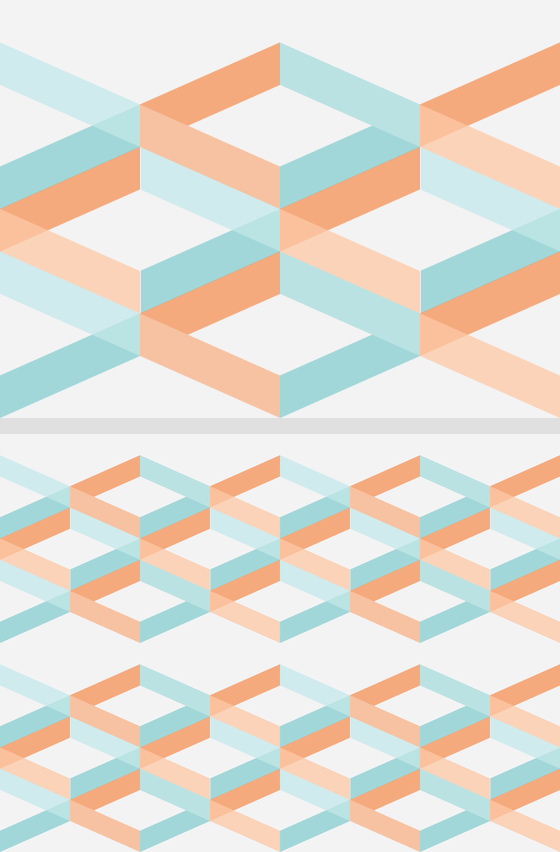
Top: one tile. Bottom: repeated 2 by 2.
Give the GLSL for this pattern, as a Shadertoy shader.

```glsl
// Folded ribbon lattice: crossed ribbons, teal on the left arm and orange on the right.
// Each cross is two sheared strips; crosses sit on a staggered 4 x 4 grid that wraps
// across, with the top row left open. The falling strip is a translucent overlay.

const float COLUMNS = 4.0;
const float ROWS = 4.0;
const float THICKNESS = 0.406;         // strip height in grid rows
const float SLOPE = 1.0 - THICKNESS;   // rows climbed per column
const float OVERLAP = 0.0008;          // rising strips overlap in a dark hairline
const float GAP = 0.006;               // pale slit at the left tip of even rows

const vec3 PAPER = vec3(0.952, 0.952, 0.955);

struct Ribbon { vec3 strong; vec3 pale; vec3 blend; vec3 deep; };

const Ribbon COOL = Ribbon(vec3(0.635, 0.845, 0.85), vec3(0.815, 0.92, 0.93),
                           vec3(0.73, 0.89, 0.895), vec3(0.735, 0.885, 0.885));
const Ribbon WARM = Ribbon(vec3(0.962, 0.668, 0.49), vec3(0.982, 0.828, 0.725),
                           vec3(0.985, 0.757, 0.612), vec3(0.967, 0.76, 0.63));

// Linear edge coverage, so that abutting shapes sum to one
float edge(float d, float width) {
    return clamp(d / width + 0.5, 0.0, 1.0);
}

float strip(float d, float thickness, float width) {
    return edge(d, width) * edge(thickness - d, width);
}

// Falling strip laid over the rising one; opaque when it is deep
vec3 layer(Ribbon ribbon, float rise, float fall, bool deep) {
    vec3 under = mix(PAPER, ribbon.strong, rise);
    vec3 over = deep ? ribbon.deep : mix(ribbon.pale, ribbon.blend, rise);
    return mix(under, over, fall);
}

// Colour offset from the paper for one cross centred on p = 0
vec3 crossTint(vec2 p, vec2 pixel, float gap, bool deepCool, bool deepWarm) {
    float width = length(vec2(SLOPE * pixel.x, pixel.y));
    float rise = strip(p.y + SLOPE * p.x + OVERLAP, THICKNESS + 2.0 * OVERLAP, width);
    float fall = strip(p.y - SLOPE * p.x, THICKNESS, width);
    vec3 cool = layer(COOL, rise, fall, deepCool);
    vec3 warm = layer(WARM, rise, fall, deepWarm);
    float reach = edge(p.x + 1.0 - gap, pixel.x) * edge(1.0 - p.x, pixel.x);
    return (mix(cool, warm, edge(p.x, pixel.x)) - PAPER) * reach;
}

void mainImage(out vec4 fragColor, in vec2 fragCoord) {
    vec2 uv = fragCoord / iResolution.xy;
    vec2 grid = vec2(uv.x, 1.0 - uv.y) * vec2(COLUMNS, ROWS);
    vec2 pixel = vec2(COLUMNS, ROWS) / iResolution.xy;

    vec3 color = PAPER;
    for (int row = 1; row < int(ROWS); row++) {
        bool odd = row % 2 == 1;
        for (int column = row % 2; column < int(COLUMNS); column += 2) {
            // Nearest copy of the cross, wrapped across the canvas
            vec2 p = grid - vec2(column, row);
            p.x = mod(p.x + 0.5 * COLUMNS, COLUMNS) - 0.5 * COLUMNS;
            color += crossTint(p, pixel, odd ? 0.0 : GAP,
                               odd && column == 3, odd && column == 1);
        }
    }
    fragColor = vec4(clamp(color, 0.0, 1.0), 1.0);
}
```
